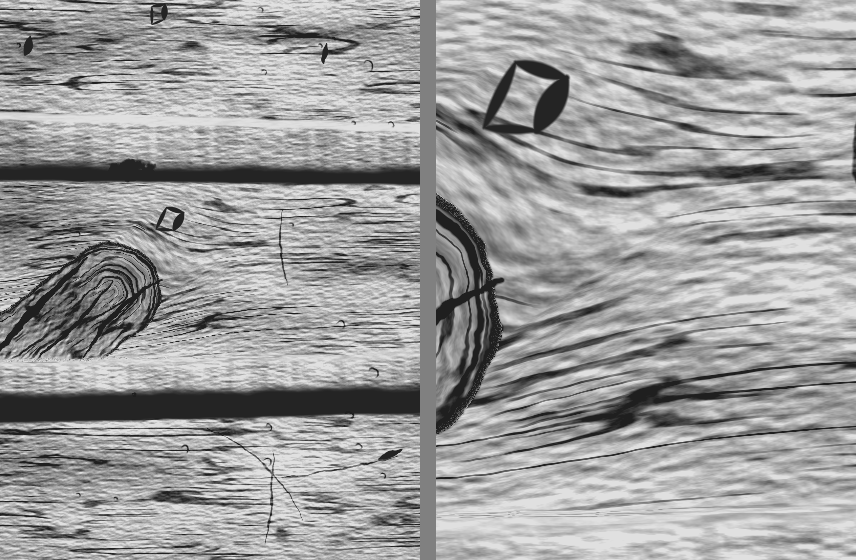
Left, the full canvas; right, a detail of the centre.
Write a Shadertoy shader that draws this texture.

```glsl
const float SHADOW = 0.14;
const float HIGHLIGHT = 0.88;

float hash(vec2 p) {
    return fract(sin(dot(p, vec2(127.1, 311.7))) * 43758.5);
}

float noise(vec2 p) {
    vec2 i = floor(p), f = fract(p);
    f = f * f * (3.0 - 2.0 * f);
    return mix(mix(hash(i), hash(i + vec2(1, 0)), f.x),
               mix(hash(i + vec2(0, 1)), hash(i + 1.0), f.x), f.y);
}

float fbm(vec2 p) {
    float sum = 0.0, amp = 0.533;
    for (int i = 0; i < 4; i++) {
        sum += amp * noise(p);
        p = p * 2.03 + 17.3;
        amp *= 0.5;
    }
    return sum;
}

// Distance to a bowed segment from ab.xy to ab.zw; y is the position along it
vec2 bowed(vec2 p, vec4 ab, float bow) {
    vec2 d = ab.zw - ab.xy;
    float h = clamp(dot(p - ab.xy, d) / dot(d, d), 0.0, 1.0);
    vec2 side = normalize(vec2(-d.y, d.x));
    return vec2(length(p - ab.xy - d * h - side * bow * 4.0 * h * (1.0 - h)), h);
}

// Tapered stroke, thickest in its middle
float stroke(vec2 p, vec4 ab, float bow, float width) {
    vec2 d = bowed(p, ab, bow);
    float w = width * (0.25 + 3.0 * d.y * (1.0 - d.y));
    return 1.0 - smoothstep(w - 0.001, w + 0.001, d.x);
}

float blob(vec2 p, vec2 center, vec2 size) {
    vec2 d = (p - center) / size;
    return exp(-dot(d, d));
}

// Broken contours of stretched noise
float cracks(vec2 p, vec2 scale, float width, float cover) {
    float line = abs(noise(p * scale) - 0.5);
    float broken = smoothstep(cover, cover + 0.15, fbm(p * scale * vec2(1.3, 0.25) + 9.0));
    return (1.0 - smoothstep(width * 0.3, width, line)) * broken;
}

// Shadowed channel: soft upper side, crisp lower side
float groove(float y, float size, float wobble) {
    return smoothstep(-size - 0.004, -size + 0.003, y + wobble * 0.3)
         * (1.0 - smoothstep(size - 0.008, size + 0.012, y + wobble));
}

float staple(vec2 p, vec2 center, float angle, float size) {
    float c = cos(angle), s = sin(angle);
    vec2 q = mat2(c, -s, s, c) * (p - center);
    float ink = stroke(q, size * vec4(-0.6, -1, -0.6, 0.8), 0.0, size * 0.15);
    ink = max(ink, stroke(q, size * vec4(-0.6, 0.8, 0.7, 1), 0.0, size * 0.18));
    ink = max(ink, stroke(q, size * vec4(0.7, 1, 0.6, -0.5), 0.0, size * 0.32));
    return max(ink, stroke(q, size * vec4(0.6, -0.5, -0.6, -1), 0.0, size * 0.12));
}

void mainImage(out vec4 fragColor, in vec2 fragCoord) {
    vec2 p = fragCoord / iResolution.y;
    float wobble = 0.016 * (fbm(p * vec2(14, 30)) - 0.5);
    vec2 rough = p + 0.01 * (vec2(fbm(p * 45.0), fbm(p * 45.0 + 31.0)) - 0.5);

    // Heights above the grooves and pale ridges
    float upper = p.y - 0.691 + 0.011 * p.x;
    float lower = p.y - 0.268 - 0.024 * p.x;
    float ridge = p.y - 0.793 + 0.028 * p.x;
    float ledge = p.y - 0.352 - 0.019 * p.x;
    float plank = smoothstep(0.0, 0.006, ledge + wobble * 0.5) * (1.0 - smoothstep(-0.02, -0.012, upper));
    float bead = smoothstep(0.0, 0.01, upper) * (1.0 - smoothstep(-0.01, 0.0, ridge))
               + smoothstep(0.0, 0.01, lower) * (1.0 - smoothstep(-0.01, 0.0, ledge));

    // Grain bends around the knot
    float knotDist = bowed(rough, vec4(0, 0.33, 0.2, 0.48), 0.0).x;
    float knot = (1.0 - smoothstep(0.083, 0.088, knotDist)) * plank;
    vec2 grain = p + vec2(0, 0.022 * (fbm(p * vec2(3, 7)) - 0.5));
    grain.y += plank * 0.1 * exp(-knotDist * 9.0) * clamp((0.34 + 0.72 * p.x - p.y) * 12.0, -1.0, 1.0);
    grain = mix(grain, vec2(p.x + p.y, knotDist * 0.8), knot);

    // Weathered tone and stains
    float tone = 0.75 + 0.34 * (fbm(p * vec2(4, 12)) - 0.5) + 0.24 * (fbm(grain * vec2(9, 130)) - 0.5);
    float stain = 0.28 * blob(p, vec2(0.02, 0.61), vec2(0.17, 0.08));
    stain += 0.35 * blob(p, vec2(0.49, 0.938), vec2(0.15, 0.018));
    stain += 0.22 * blob(p, vec2(0.03, 0.93), vec2(0.2, 0.07));
    stain += 0.35 * blob(p, vec2(0.67, 0.52), vec2(0.1, 0.02));
    stain += 0.22 * blob(p, vec2(0.12, 0.17), vec2(0.22, 0.04));
    tone -= stain * (0.45 + fbm(grain * vec2(14, 90)));
    tone -= knot * (0.1 + 0.3 * blob(p, vec2(0.09, 0.43), vec2(0.09, 0.05)));

    // Fine relief lit from above, and saw marks
    vec2 fine = grain * vec2(70, 240);
    tone += 0.6 * (fbm(fine) - fbm(fine + vec2(0.1, 0.8)));
    tone += (0.05 + 0.13 * bead) * (noise(p * vec2(95, 9)) - 0.5);
    tone -= bead * 0.25 * (exp(-abs(upper) * 45.0) + exp(-abs(lower) * 45.0));

    // Grain cracks, denser beside the knot
    float dense = plank * blob(p, vec2(0.45, 0.435), vec2(0.35, 0.06));
    float crack = cracks(grain, vec2(4, 75), 0.07, 0.44 - 0.12 * dense);
    crack = max(crack, 0.7 * cracks(grain + 3.0, vec2(9, 150), 0.11, 0.46 - 0.1 * dense));
    tone -= 0.55 * crack * (1.0 - 0.85 * bead);

    // Knot rim and splits
    float split = 0.6 * (1.0 - smoothstep(0.001, 0.004, abs(knotDist - 0.085)));
    split = max(split, stroke(rough, vec4(-0.02, 0.35, 0.155, 0.537), 0.006, 0.006));
    split = max(split, stroke(rough, vec4(0.06, 0.355, 0.2, 0.5), -0.008, 0.003));
    split = max(split, stroke(rough, vec4(0.15, 0.36, 0.29, 0.5), 0.018, 0.004));
    tone -= plank * 0.75 * split;

    // Pale ridges and dark grooves
    tone = mix(tone, 0.89, 0.9 * (1.0 - smoothstep(0.005, 0.01, abs(ridge + wobble * 0.4))));
    tone = mix(tone, 0.86, 0.6 * (1.0 - smoothstep(0.003, 0.012, abs(ledge + wobble))));
    float shade = max(groove(upper, 0.013, wobble), groove(lower, 0.024, wobble));
    float burl = blob(rough, vec2(0.235, 0.695), vec2(0.06, 0.026)) * (0.4 + fbm(p * 60.0));
    tone = mix(tone, SHADOW, max(shade, smoothstep(0.4, 0.6, burl)));

    // Scattered dents
    for (float k = 0.0; k < 22.0; k++) {
        vec2 d = rough - vec2(0.75 * hash(vec2(k, 1)), hash(vec2(k, 2)));
        float size = mix(0.003, 0.01, pow(hash(vec2(k, 3)), 3.0));
        tone -= 0.55 * (1.0 - smoothstep(0.0, 0.0025, abs(length(d) - size))) * smoothstep(-size, size, d.x + d.y);
    }

    // Scratches
    float scratch = stroke(rough, vec4(0.37, 0.235, 0.54, 0.07), 0.025, 0.0014);
    scratch = max(scratch, stroke(rough, vec4(0.487, 0.195, 0.474, 0.03), 0.004, 0.0018));
    scratch = max(scratch, stroke(rough, vec4(0.5, 0.147, 0.71, 0.185), -0.004, 0.0015));
    scratch = max(scratch, stroke(rough, vec4(0.505, 0.625, 0.512, 0.49), -0.008, 0.0016));
    tone -= 0.5 * scratch;

    // Staples and gouges
    float gouge = max(staple(p, vec2(0.282, 0.974), 0.0, 0.018), staple(p, vec2(0.302, 0.606), -0.45, 0.024));
    gouge = max(gouge, stroke(rough, vec4(0.045, 0.9, 0.054, 0.934), 0.0, 0.007));
    gouge = max(gouge, stroke(rough, vec4(0.675, 0.18, 0.717, 0.195), 0.0, 0.005));
    gouge = max(gouge, stroke(rough, vec4(0.578, 0.885, 0.583, 0.922), 0.0, 0.005));
    tone = mix(tone, SHADOW, gouge);
    fragColor = vec4(vec3(clamp(tone, SHADOW - 0.02, HIGHLIGHT)), 1);
}
```
